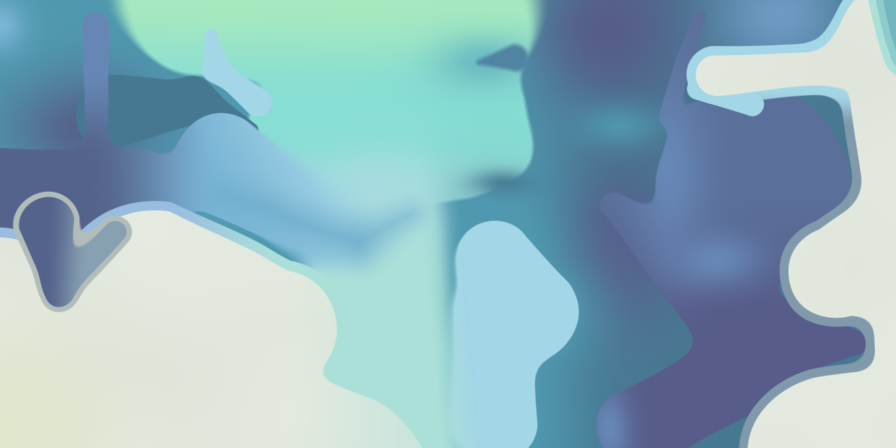
A WebGL 2 fragment shader for this background:

```glsl
#version 300 es
precision highp float;
// Abstract poured-paint background: mint, slate and cream pools with curling edges.
uniform vec2 u_resolution;
out vec4 fragColor;

const vec3 CREAM = vec3(.89, .91, .87);
const vec3 SLATE = vec3(.33, .39, .55);
const vec3 VIOLET = vec3(.34, .36, .54);
const vec3 DENIM = vec3(.40, .53, .71);
const vec3 DEEP = vec3(.28, .47, .57);
const vec3 TEAL = vec3(.31, .60, .69);
const vec3 AQUA = vec3(.53, .87, .83);
const vec3 MINT = vec3(.65, .91, .75);
const vec3 PALE = vec3(.67, .88, .85);
const vec3 SKY = vec3(.64, .84, .90);
const vec3 AZURE = vec3(.48, .71, .84);

vec2 hash2(vec2 p) {
  p = vec2(dot(p, vec2(127.1, 311.7)), dot(p, vec2(269.5, 183.3)));
  return 2. * fract(sin(p) * 43758.5) - 1.;
}

float gradientNoise(vec2 p) {
  vec2 i = floor(p), f = fract(p), u = f * f * (3. - 2. * f), e = vec2(1, 0);
  float low = mix(dot(hash2(i), f), dot(hash2(i + e), f - e), u.x);
  float high = mix(dot(hash2(i + e.yx), f - e.yx), dot(hash2(i + 1.), f - 1.), u.x);
  return mix(low, high, u.y);
}

// Distance to a capsule from ends.xy to ends.zw, radius ra to rb
float limb(vec2 p, vec4 ends, float ra, float rb) {
  vec2 ab = ends.zw - ends.xy, ap = p - ends.xy;
  float h = clamp(dot(ap, ab) / dot(ab, ab), 0., 1.);
  return length(ap - ab * h) - mix(ra, rb, h);
}

// Smooth union
float join(float a, float b) {
  float k = .05, h = max(k - abs(a - b), 0.) / k;
  return min(a, b) - h * h * k * .25;
}

void paint(inout vec3 c, float d, float soft, vec3 ink) {
  c = mix(c, ink, 1. - smoothstep(-soft, soft, d));
}

// Gaussian spot: spot.xy is the centre, spot.zw the size
void glow(inout vec3 c, vec2 p, vec4 spot, vec3 ink) {
  vec2 q = (p - spot.xy) / spot.zw;
  c = mix(c, ink, exp(-dot(q, q)));
}

float leftCream(vec2 p) {
  float d = limb(p, vec4(.34, .32, .62, .27), .21, .13);
  d = join(d, limb(p, vec4(.1, .12, .75, -.1), .26, .22));
  return join(d, limb(p, vec4(-.02, .2, 0, .3), .17, .17));
}

float rightCream(vec2 p) {
  float d = limb(p, vec4(2.05, .9, 2.1, .1), .16, .14);
  d = join(d, limb(p, vec4(2.05, .46, 1.86, .39), .16, .1));
  d = join(d, limb(p, vec4(2, 0, 1.85, -.02), .18, .18));
  d = join(d, limb(p, vec4(1.6, .83, 1.86, .85), .045, .035));
  return join(d, limb(p, vec4(1.87, .87, 1.94, .95), .03, .04));
}

float slateMass(vec2 p) {
  float d = limb(p, vec4(1.37, .54, 1.62, .32), .03, .1);
  d = join(d, limb(p, vec4(1.42, .04, 1.7, .2), .09, .1));
  d = join(d, limb(p, vec4(1.67, .57, 1.68, .6), .21, .21));
  d = join(d, limb(p, vec4(1.562, .96, 1.49, .74), .015, .02));
  return join(d, limb(p, vec4(1.72, .24, 1.93, .235), .1, .02));
}

void main() {
  vec2 p = gl_FragCoord.xy / u_resolution.y;
  float aa = 1. / u_resolution.y;
  p += .018 * vec2(gradientNoise(p * 5.), gradientNoise(p * 5. + 19.));

  // Soft underlayer
  vec3 c = mix(TEAL, DEEP, smoothstep(1.1, 1.4, p.x));
  glow(c, p, vec4(.18, .72, .16, .12), SLATE);
  glow(c, p, vec4(0, .94, .06, .06), AZURE);
  glow(c, p, vec4(1.36, .93, .17, .16), VIOLET);
  glow(c, p, vec4(1.38, .72, .09, .05), TEAL);
  glow(c, p, vec4(1.38, .44, .12, .18), VIOLET);
  glow(c, p, vec4(1.74, .97, .14, .12), mix(DENIM, AZURE, .4));

  // Mint pool and its pale lower column
  float mint = limb(p, vec4(.45, 1.02, 1.02, .96), .19, .18);
  mint = join(mint, limb(p, vec4(.75, .7, 1, .73), .19, .18));
  mint = join(mint, limb(p, vec4(1.1, .68, 1.13, .67), .06, .06));
  vec3 pool = mix(PALE, AQUA, smoothstep(.5, .7, p.y));
  pool = mix(pool, MINT, smoothstep(.78, 1., p.y));
  glow(pool, p, vec4(.85, .56, .18, .1), mix(PALE, SKY, .5));
  glow(pool, p, vec4(1.08, .86, .11, .06), mix(AQUA, TEAL, .5));
  paint(c, limb(p, vec4(.84, .55, .86, -.1), .15, .22), .035, pool);
  paint(c, mint, mix(.006, .03, smoothstep(.85, 1., p.y)), pool);
  glow(c, p, vec4(1.12, .59, .07, .03), DEEP);
  paint(c, limb(p, vec4(1.07, .86, 1.15, .87), .006, .03), .008, mix(TEAL, SLATE, .4));

  // Dark hook and pale lick
  float hook = limb(p, vec4(.25, .75, .42, .77), .08, .05);
  paint(c, join(hook, limb(p, vec4(.44, .78, .57, .71), .035, .015)), aa, DEEP);
  float lick = limb(p, vec4(.47, .92, .48, .85), .015, .02);
  paint(c, join(lick, limb(p, vec4(.49, .84, .58, .77), .02, .03)), aa, SKY);

  // Slate band fading into blue
  float band = limb(p, vec4(-.05, .53, .3, .55), .14, .12);
  band = join(band, limb(p, vec4(.21, .94, .22, .66), .03, .025));
  band = join(band, limb(p, vec4(.5, .63, .72, .5), .115, .09));
  vec3 ink = mix(SLATE, AZURE, smoothstep(.2, .5, p.x));
  ink = mix(ink, DENIM, smoothstep(.65, .85, p.y) * smoothstep(.4, .25, p.x));
  ink = mix(ink, SKY, smoothstep(.2, .58, p.x + .5 * p.y - .55));
  paint(c, band, mix(aa, .05, smoothstep(.55, .8, p.x)), ink);
  float swoosh = limb(p, vec4(.5, .56, .8, .46), .02, .025);
  swoosh = join(swoosh, limb(p, vec4(.8, .46, .92, .52), .025, 0.));
  paint(c, swoosh, .06, mix(AZURE, TEAL, .25));

  // Light blue drop with a teal halo
  float drop = limb(p, vec4(1.1, .42, 1.19, .3), .085, .105);
  drop = join(drop, limb(p, vec4(1.1, .3, 1.1, .06), .09, .1));
  float side = smoothstep(.98, 1.08, p.x + .1 * p.y);
  c = mix(c, TEAL, .8 * side * exp(-max(drop, 0.) * 14.));
  paint(c, drop, mix(.03, aa, side), mix(PALE, SKY, side));

  // Slate mass
  ink = mix(VIOLET, mix(SLATE, DENIM, .35), smoothstep(.3, .6, p.y));
  glow(ink, p, vec4(1.49, .62, .08, .2), DENIM);
  glow(ink, p, vec4(1.6, .42, .1, .06), DENIM);
  glow(ink, p, vec4(1.36, .04, .05, .1), DENIM);
  paint(c, slateMass(p), aa, ink);

  // Cream pools with layered rims
  float left = leftCream(p), right = rightCream(p);
  paint(c, left - .022, aa, mix(vec3(.6, .74, .87), PALE, smoothstep(.35, .65, p.x)));
  paint(c, right - .02, aa, mix(vec3(.5, .6, .67), SKY, smoothstep(.72, .8, p.y)));
  paint(c, limb(p, vec4(1.56, .8, 1.68, .765), .025, .025), aa, SKY);
  vec3 cream = CREAM + .03 * gradientNoise(p * 3.);
  glow(cream, p, vec4(0, .05, .25, .2), vec3(.88, .9, .8));
  paint(c, left, aa, mix(cream, PALE, .5 * smoothstep(.6, 1., p.x)));
  paint(c, right, aa, cream);

  // Slate notch and corner ripples
  float notch = limb(p, vec4(.1, .5, .13, .34), .06, .02);
  notch = join(notch, limb(p, vec4(.14, .36, .25, .48), .03, .025));
  paint(c, notch - .012, aa, vec3(.7, .74, .73));
  paint(c, notch, aa, mix(SLATE, vec3(.53, .63, .7), smoothstep(.1, .2, p.x)));
  float corner = limb(p, vec4(2.03, 1, 2.04, .88), .09, .06);
  for (float ring = 0.; ring < 3.; ring++)
    paint(c, corner + .016 * ring, aa, mix(PALE, TEAL, .3 * ring));
  fragColor = vec4(c, 1);
}
```
